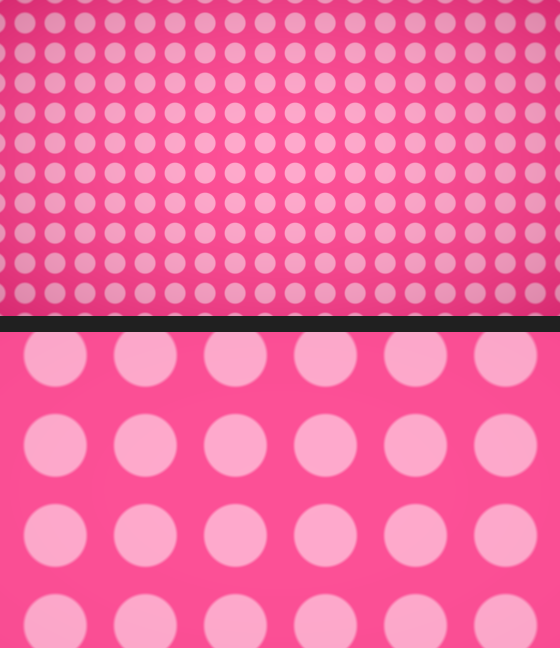
Top, the full canvas; bottom, a detail of the centre.
A WebGL 1 fragment shader for this pattern:

```glsl
precision highp float;
// Pale pink polka dots on a square grid over a hot pink ground.
// One folded cell holds the dot's distance function; a quadratic vignette
// darkens the sheet and softens the dot edges toward the corners.

uniform vec2 u_resolution;

// Lengths are fractions of the canvas height.
const float PITCH = 0.0950;
const float DOT_RADIUS = 0.0331;
const float CENTER_BLUR = 0.0022;
const float BLUR_GROWTH = 0.0017;
const float VIGNETTE_DEPTH = 0.074;

const vec3 GROUND_PINK = vec3(0.990, 0.315, 0.590);
const vec3 DOT_PINK = vec3(0.997, 0.665, 0.800);

// Signed distance to the nearest dot; the grid lines cross at the origin.
float dotGridDistance(vec2 p, float pitch, float radius) {
  vec2 cell = (fract(p / pitch) - 0.5) * pitch;
  return length(cell) - radius;
}

// Coverage of a shape whose edge fades over twice the given softness.
float softCoverage(float dist, float softness) {
  return 1.0 - smoothstep(-softness, softness, dist);
}

// Squared elliptical radius: 1 at the side midpoints, 2 at the corners.
float ellipseFalloff(vec2 p, vec2 halfSize) {
  vec2 q = p / halfSize;
  return dot(q, q);
}

void main() {
  vec2 halfSize = vec2(0.5 * u_resolution.x / u_resolution.y, 0.5);
  vec2 p = gl_FragCoord.xy / u_resolution.y - halfSize;
  float falloff = ellipseFalloff(p, halfSize);

  // Dots, never sharper than one pixel
  float softness = max(CENTER_BLUR + BLUR_GROWTH * falloff, 0.75 / u_resolution.y);
  vec2 gridShift = vec2(0.0005, -0.0004);
  float dist = dotGridDistance(p - gridShift, PITCH, DOT_RADIUS);
  vec3 color = mix(GROUND_PINK, DOT_PINK, softCoverage(dist, softness));

  // Vignette
  color -= VIGNETTE_DEPTH * falloff;
  gl_FragColor = vec4(clamp(color, 0.0, 1.0), 1.0);
}
```
